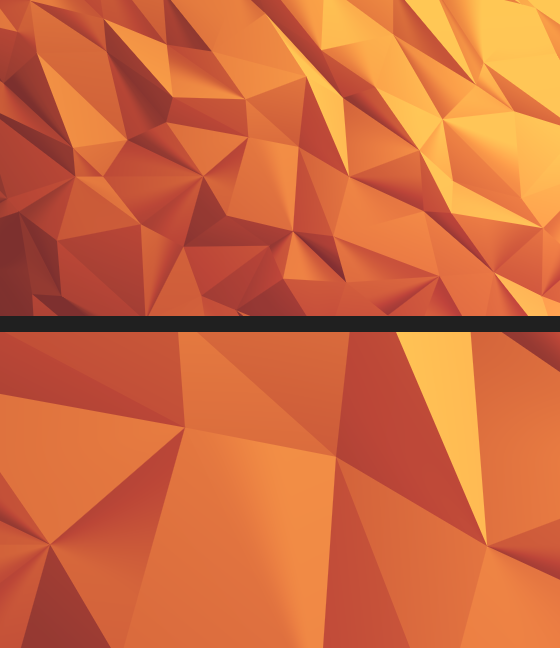
Top: the whole. Bottom: its middle third, enlarged.
Write a WebGL 2 fragment shader that draws this background.

```glsl
#version 300 es
precision highp float;
// Folded low-poly paper in warm tones, from brick red at lower left to yellow at upper right.

uniform vec2 u_resolution;
out vec4 fragColor;

vec3 hash3(vec2 cell) {
    vec3 q = fract(vec3(cell.xyx) * vec3(0.1031, 0.1030, 0.0973) + 0.137);
    q += dot(q, q.yxz + 33.33);
    return fract((q.xxy + q.yzz) * q.zyx);
}

// Jittered mesh point: xy is the position, z the height of the fold
vec3 meshPoint(vec2 cell) {
    vec3 h = hash3(cell);
    return vec3(cell + 0.5 + (h.xy - 0.5) * 0.88, h.z);
}

float cross2(vec2 a, vec2 b) {
    return a.x * b.y - a.y * b.x;
}

float area(vec3 a, vec3 b, vec3 c) {
    return cross2(b.xy - a.xy, c.xy - a.xy);
}

float edgeDistance(vec2 p, vec3 a, vec3 b) {
    vec2 edge = b.xy - a.xy;
    return cross2(edge, p - a.xy) / max(length(edge), 1e-4);
}

// Colour ramp from shadow to highlight
vec3 paperColor(float tone) {
    vec3 c = mix(vec3(0.49, 0.19, 0.18), vec3(0.58, 0.23, 0.19), smoothstep(-0.08, 0.12, tone));
    c = mix(c, vec3(0.73, 0.28, 0.21), clamp((tone - 0.12) / 0.18, 0.0, 1.0));
    c = mix(c, vec3(0.81, 0.38, 0.22), clamp((tone - 0.30) / 0.16, 0.0, 1.0));
    c = mix(c, vec3(0.91, 0.50, 0.25), clamp((tone - 0.46) / 0.16, 0.0, 1.0));
    c = mix(c, vec3(0.98, 0.63, 0.28), clamp((tone - 0.62) / 0.16, 0.0, 1.0));
    return mix(c, vec3(1.00, 0.78, 0.33), clamp((tone - 0.78) / 0.16, 0.0, 1.0));
}

// Adds one counterclockwise facet, weighted by its pixel coverage
void addFacet(vec2 p, vec3 a, vec3 b, vec3 c, float pixel, float ambient, inout vec4 sum) {
    vec3 d = vec3(edgeDistance(p, a, b), edgeDistance(p, b, c), edgeDistance(p, c, a));
    float coverage = clamp(0.5 + min(d.x, min(d.y, d.z)) / pixel, 0.0, 1.0);
    if (coverage <= 0.0) return;

    // Flat light from the upper right, with a little variation per facet
    vec3 normal = normalize(cross(b - a, c - a));
    vec3 random = hash3(floor((a.xy + b.xy + c.xy) * 37.0));
    float tone = ambient + 0.46 * dot(normal.xy, vec2(0.75, 0.66)) + 0.12 * (random.x - 0.5);

    // Valleys are darker than ridges
    float height = a.z - dot(normal.xy, p - a.xy) / max(normal.z, 1e-3);
    tone += 0.12 * (clamp(height, 0.0, 1.0) - 0.5);

    // Soft shadow fanning out from one corner along the fold
    float side = max(random.z < 0.5 ? d.y : d.z, 0.0);
    float fold = max(d.x, 0.0);
    float fan = 1.0 - smoothstep(0.0, 0.65, fold / (fold + side + 1e-4));
    tone -= 0.26 * smoothstep(0.4, 1.0, random.y) * fan;

    sum += vec4(paperColor(tone), 1.0) * coverage;
}

void main() {
    vec2 uv = gl_FragCoord.xy / u_resolution;
    vec2 p = gl_FragCoord.xy / u_resolution.y * 4.9;
    // Squeeze across the rising diagonal so that facets run down to the right
    p += 0.14 * (p.x + p.y) + vec2(7.0, 3.0);
    float pixel = 5.9 / u_resolution.y;

    // Broad light with a glow at the upper right
    vec2 glow = (uv - vec2(0.93, 0.8)) * vec2(1.78, 1.0);
    float ambient = 0.12 + 0.48 * uv.x + 0.27 * uv.y + 0.16 * exp(-6.0 * dot(glow, glow));

    // Split each nearby quad along its better diagonal, favouring the falling one
    vec4 sum = vec4(0.0);
    for (int j = -1; j <= 1; j++) {
        for (int i = -1; i <= 1; i++) {
            vec2 cell = floor(p - 0.5) + vec2(i, j);
            vec3 a = meshPoint(cell);
            vec3 b = meshPoint(cell + vec2(1.0, 0.0));
            vec3 c = meshPoint(cell + vec2(1.0, 1.0));
            vec3 d = meshPoint(cell + vec2(0.0, 1.0));
            float falling = min(area(a, b, d), area(b, c, d));
            float rising = min(area(a, b, c), area(a, c, d));
            if (falling * 1.6 > rising) {
                addFacet(p, b, d, a, pixel, ambient, sum);
                addFacet(p, d, b, c, pixel, ambient, sum);
            } else {
                addFacet(p, c, a, b, pixel, ambient, sum);
                addFacet(p, a, c, d, pixel, ambient, sum);
            }
        }
    }
    vec3 color = sum.rgb / max(sum.a, 1e-3);

    // Pinker orange towards the lower right
    color += vec3(0.03, -0.02, 0.03) * uv.x * (1.0 - uv.y);
    fragColor = vec4(color, 1.0);
}
```
